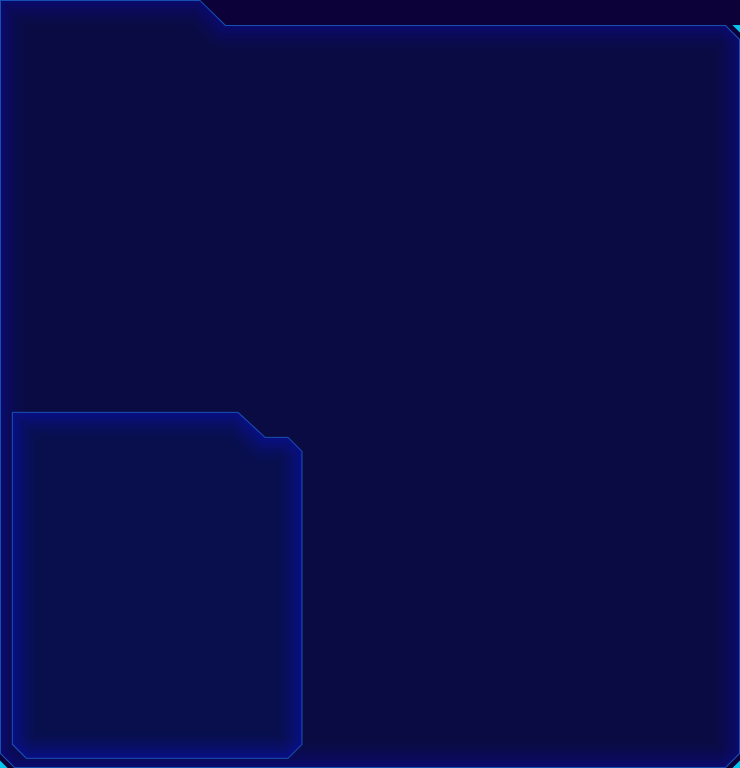
Reproduce this background procedurally as a Shadertoy shader.

```glsl
// Dark blue interface backdrop: a large tabbed panel holding a smaller one.
// Each panel is a chamfered polygon with a signed distance, which drives its
// fill, its soft inner glow and its thin outline; bright wedges mark corners.

#define GLOW_REACH 0.039
#define LINE_WIDTH 0.0013
#define CHAMFER 0.0182
#define TAB_DROP 0.0326
#define WEDGE_SIZE 0.0098
#define BACKDROP vec3(0.047, 0.006, 0.225)
#define OUTER_FILL vec3(0.040, 0.042, 0.262)
#define INNER_FILL vec3(0.032, 0.060, 0.298)
#define OUTER_GLOW vec3(0.040, 0.035, 0.600)
#define INNER_GLOW vec3(0.035, 0.055, 0.740)
#define LINE_COLOR vec3(0.085, 0.320, 0.700)
#define WEDGE_COLOR vec3(0.020, 0.780, 0.930)

// Signed distance to a panel with a raised left tab, negative inside.
// slope holds the x positions where the tab's diagonal starts and ends.
float panelDistance(vec2 p, vec2 low, vec2 high, vec2 slope) {
    float shoulder = high.y - TAB_DROP;
    vec2 corners[9] = vec2[9](
        vec2(low.x, high.y),
        vec2(slope.x, high.y),
        vec2(slope.y, shoulder),
        vec2(high.x - CHAMFER, shoulder),
        vec2(high.x, shoulder - CHAMFER),
        vec2(high.x, low.y + CHAMFER),
        vec2(high.x - CHAMFER, low.y),
        vec2(low.x + CHAMFER, low.y),
        vec2(low.x, low.y + CHAMFER));

    float nearest = 1e5;
    float side = 1.0;
    for (int i = 0; i < 9; i++) {
        vec2 a = corners[i];
        vec2 b = corners[(i + 1) % 9];
        vec2 edge = b - a;
        vec2 toPoint = p - a;
        vec2 offset = toPoint - edge * clamp(dot(toPoint, edge) / dot(edge, edge), 0.0, 1.0);
        nearest = min(nearest, dot(offset, offset));
        // Each crossing of a ray to the right flips inside and outside.
        if ((a.y > p.y) != (b.y > p.y) && toPoint.x < edge.x * toPoint.y / edge.y)
            side = -side;
    }
    return side * sqrt(nearest);
}

// Antialiased coverage of the region where distance is negative.
float coverage(float dist, float pixel) {
    return clamp(0.5 - dist / pixel, 0.0, 1.0);
}

// Lays a glowing, outlined panel over the colour beneath it.
vec3 drawPanel(vec3 under, float dist, vec3 fill, vec3 glow, float pixel) {
    float strength = 1.0 - smoothstep(-GLOW_REACH, GLOW_REACH, -dist);
    vec3 color = mix(under, mix(fill, glow, strength), coverage(dist, pixel));
    float line = coverage(abs(dist) - 0.5 * LINE_WIDTH, pixel);
    return mix(color, LINE_COLOR, min(line, LINE_WIDTH / pixel));
}

void mainImage(out vec4 fragColor, in vec2 fragCoord) {
    float pixel = 1.0 / iResolution.y;
    vec2 p = fragCoord * pixel;
    float right = iResolution.x * pixel;
    float inset = 0.5 * LINE_WIDTH;

    // Corner wedges on the backdrop
    vec3 color = BACKDROP;
    float shoulder = 1.0 - TAB_DROP;
    for (int i = 0; i < 3; i++) {
        vec2 corner = vec2(i == 0 ? 0.0 : right, i == 2 ? shoulder : 0.0);
        vec2 away = abs(p - corner);
        float wedge = (away.x + away.y - WEDGE_SIZE) * 0.7071;
        wedge = max(wedge, p.y - shoulder);
        color = mix(color, WEDGE_COLOR, coverage(wedge, pixel));
    }

    // Large panel, filling the canvas
    float outer = panelDistance(p, vec2(inset), vec2(right, 1.0) - inset, vec2(0.2604, 0.2936));
    color = drawPanel(color, outer, OUTER_FILL, OUTER_GLOW, pixel);

    // Small panel at the lower left
    float inner = panelDistance(p, vec2(0.0161, 0.0126), vec2(0.3932, 0.4631), vec2(0.3099, 0.3451));
    color = drawPanel(color, inner, INNER_FILL, INNER_GLOW, pixel);

    fragColor = vec4(color, 1.0);
}
```
